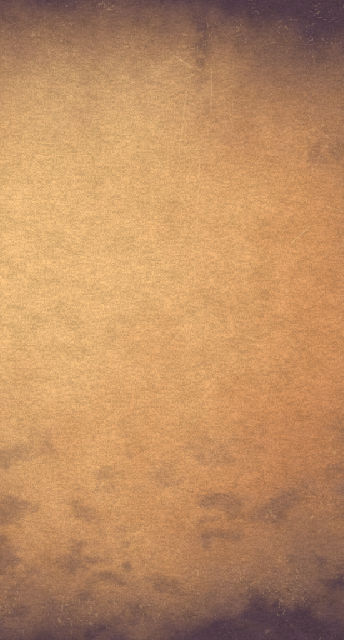
Reproduce this texture procedurally as a WebGL 2 fragment shader.

```glsl
#version 300 es
precision highp float;

uniform vec2 u_resolution;
out vec4 fragColor;

const vec3 GOLD = vec3(0.92, 0.735, 0.49);
const vec3 AMBER = vec3(0.845, 0.595, 0.375);
const vec3 RUST = vec3(0.73, 0.465, 0.30);
const vec3 BROWN = vec3(0.54, 0.395, 0.32);
const vec3 PLUM = vec3(0.32, 0.235, 0.275);
const vec3 CREAM = vec3(0.98, 0.84, 0.59);

float hash(vec2 p) {
    vec3 q = fract(p.xyx * vec3(0.1031, 0.1030, 0.0973));
    q += dot(q, q.yzx + 33.33);
    return fract((q.x + q.y) * q.z);
}

float noise(vec2 p) {
    vec2 i = floor(p), f = fract(p);
    f = f * f * (3.0 - 2.0 * f);
    float low = mix(hash(i), hash(i + vec2(1, 0)), f.x);
    float high = mix(hash(i + vec2(0, 1)), hash(i + vec2(1, 1)), f.x);
    return mix(low, high, f.y);
}

float fbm(vec2 p, int octaves) {
    float sum = 0.0, weight = 0.5, total = 0.0;
    for (int i = 0; i < octaves; i++) {
        sum += weight * noise(p);
        total += weight;
        weight *= 0.6;
        p = mat2(1.6, 1.2, -1.2, 1.6) * p + 17.3;
    }
    return sum / total;
}

// Exponential falloff around a centre, with separate reach on each axis.
float falloff(vec2 uv, vec2 centre, vec2 reach) {
    return exp(-length((uv - centre) / reach));
}

float blot(vec2 p, vec2 centre, vec2 size) {
    vec2 d = (p - centre) / size;
    return exp(-dot(d, d));
}

// Hairline segment with a smooth edge.
float scratch(vec2 p, vec2 a, vec2 b, float width) {
    vec2 ap = p - a, ab = b - a;
    float d = length(ap - ab * clamp(dot(ap, ab) / dot(ab, ab), 0.0, 1.0));
    return 1.0 - smoothstep(0.0, width, d);
}

float scatteredScratches(vec2 p, float width) {
    float sum = 0.0;
    for (int i = 0; i < 26; i++) {
        float id = float(i) + 3.0;
        vec2 start = vec2(0.54 * hash(vec2(id, 1.7)), 0.3 + 0.6 * hash(vec2(id, 8.3)));
        float angle = 6.283 * hash(vec2(id, 15.1));
        float reach = 0.008 + 0.025 * hash(vec2(id, 23.9));
        vec2 end = start + reach * vec2(cos(angle), sin(angle));
        sum += scratch(p, start, end, width) * (0.15 + 0.25 * hash(vec2(id, 31.0)));
    }
    return sum;
}

float mainScratches(vec2 p, float width) {
    float s = 0.6 * scratch(p, vec2(0.312, 0.750), vec2(0.303, 0.550), width);
    s += 0.5 * scratch(p, vec2(0.291, 0.857), vec2(0.280, 0.760), width);
    s += 0.4 * scratch(p, vec2(0.330, 0.895), vec2(0.330, 0.825), width);
    s += 0.6 * scratch(p, vec2(0.266, 0.917), vec2(0.300, 0.895), width);
    s += 0.6 * scratch(p, vec2(0.240, 0.759), vec2(0.261, 0.727), width);
    s += 0.5 * scratch(p, vec2(0.232, 0.812), vec2(0.258, 0.789), width);
    s += 0.6 * scratch(p, vec2(0.284, 0.692), vec2(0.297, 0.664), width);
    s += 0.6 * scratch(p, vec2(0.455, 0.620), vec2(0.484, 0.646), width);
    return s + 0.4 * scratch(p, vec2(0.255, 0.448), vec2(0.287, 0.487), width);
}

float darkness(vec2 uv, vec2 p, float cloud) {
    float s = 0.60 * exp(-(1.0 - uv.y) / 0.105) + 0.80 * exp(-uv.y / 0.095);
    s += 0.54 * falloff(uv, vec2(1.0, 1.0), vec2(0.38, 0.17));
    s += 0.50 * falloff(uv, vec2(1.0, 0.09), vec2(0.28, 0.14));
    s += 0.16 * falloff(uv, vec2(0.0, 0.28), vec2(0.16, 0.14));
    s += 0.12 * falloff(uv, vec2(0.0, 1.0), vec2(0.2, 0.15));
    s += 0.10 * exp(-(1.0 - uv.x) / 0.08);
    s *= 0.6 + 0.8 * cloud;
    // Local stains break up the smooth vignette.
    float stain = 0.28 * blot(p, vec2(0.195, 0.121), vec2(0.018, 0.012));
    stain += 0.16 * blot(p, vec2(0.315, 0.93), vec2(0.014, 0.06));
    stain += 0.12 * blot(p, vec2(0.50, 0.76), vec2(0.05, 0.02));
    return s + stain * smoothstep(0.3, 0.7, fbm(p * 70.0, 3));
}

void main() {
    vec2 uv = gl_FragCoord.xy / u_resolution;
    vec2 p = gl_FragCoord.xy / u_resolution.y;
    float cloud = fbm(p * 9.0 + 4.0, 5);
    float mottle = fbm(p * vec2(34.0, 46.0), 5) - 0.5;
    float fibre = noise(p * vec2(130.0, 420.0)) - 0.5;
    float grain = hash(floor(p * 512.0)) - 0.5;

    // Warm glow fading toward the lower right.
    float spread = length((uv - vec2(0.15, 0.62)) * vec2(1.0, 1.3));
    float warmth = smoothstep(0.15, 0.85, spread + 0.45 * (cloud - 0.5));
    vec3 colour = mix(GOLD, AMBER, warmth);
    colour = mix(colour, RUST, 0.7 * falloff(uv, vec2(1.0, 0.24), vec2(0.5, 0.26)));

    // Aged, darkened borders, with patchy wear in the lower half.
    float patches = smoothstep(0.5, 0.72, fbm(p * vec2(15.0, 24.0) + 31.0, 5));
    float shade = darkness(uv, p, cloud) + 0.18 * mottle;
    shade += 0.16 * patches * smoothstep(0.5, 0.2, uv.y);
    colour = mix(colour, BROWN, smoothstep(0.03, 0.60, shade));
    colour = mix(colour, PLUM, smoothstep(0.45, 0.98, shade));

    // Paper fibres, pale flecks, fine cracks and worn scratches.
    colour *= 1.0 + 0.17 * mottle + 0.09 * fibre + 0.12 * grain;
    float ridge = abs(fbm(p * vec2(26.0, 36.0) + 52.0, 4) - 0.5);
    float crack = (1.0 - smoothstep(0.0, 0.022, ridge)) * smoothstep(0.5, 0.7, noise(p * 17.0 + 6.0));
    colour *= 1.0 - 0.10 * crack * smoothstep(0.1, 0.6, abs(uv.y - 0.58) + 0.2 * uv.x);
    float fleck = smoothstep(0.72, 0.95, noise(p * 330.0)) * smoothstep(0.4, 0.7, fbm(p * 20.0 + 9.0, 4));
    float width = max(0.0019, 1.2 / u_resolution.y);
    float wear = mainScratches(p, width) + scatteredScratches(p, width);
    wear *= 0.25 + 0.9 * noise(p * 120.0);
    colour = mix(colour, CREAM, clamp(0.6 * wear + 0.22 * fleck, 0.0, 0.7));
    fragColor = vec4(clamp(colour, 0.0, 1.0), 1.0);
}
```
